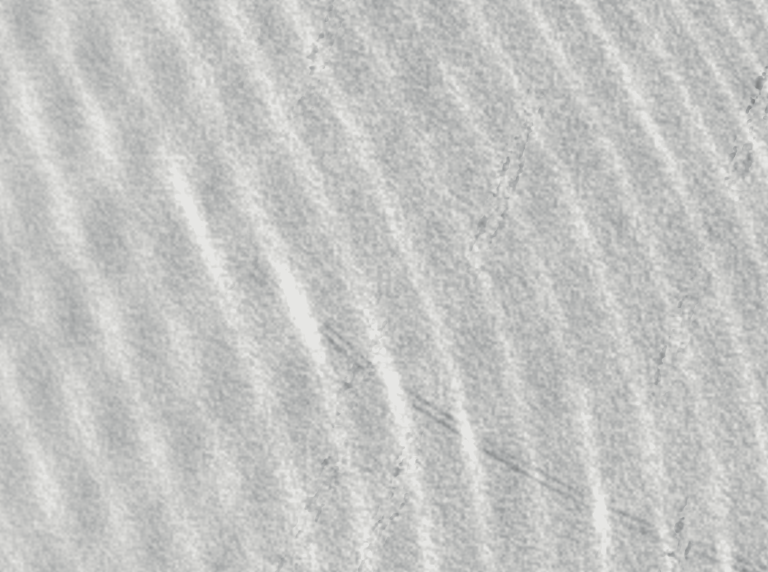
This texture is drawn by a Shadertoy shader. Its source:

```glsl
// Pale, snow-like ground seen from above: soft bright arcs sweep down to the
// right, fainter bands and rows of broken dark prints cross them, and a worn
// double track cuts diagonally. Layered value noise supplies the grain.

#define BASE_TONE 0.714
#define ARC_GAIN 0.100
#define BAND_GAIN 0.045
#define GRAIN_GAIN 0.15
#define RELIEF_GAIN 0.085
#define PRINT_DEPTH 0.15
#define TRACK_DEPTH 0.13
#define GLINT_GAIN 0.11
#define ARC_DENSITY 9.6
#define ROW_DENSITY 7.5
#define SHADE_TINT vec3(-0.006, 0.003, 0.005)
#define LIGHT_TINT vec3(0.003, 0.003, -0.007)

float hash(vec2 p) {
    vec3 q = fract(vec3(p.xyx) * 0.1031);
    q += dot(q, q.yzx + 33.33);
    return fract((q.x + q.y) * q.z);
}

float noise(vec2 p) {
    vec2 cell = floor(p), f = fract(p);
    f = f * f * (3.0 - 2.0 * f);
    return mix(mix(hash(cell), hash(cell + vec2(1, 0)), f.x),
               mix(hash(cell + vec2(0, 1)), hash(cell + vec2(1, 1)), f.x), f.y);
}

float fbm(vec2 p) {
    float sum = 0.0, weight = 0.5;
    for (int i = 0; i < 4; i++) {
        sum += weight * noise(p);
        p = mat2(1.6, 1.2, -1.2, 1.6) * p + 17.3;
        weight *= 0.5;
    }
    return sum / 0.9375;
}

float bump(float d, float width) {
    return exp(-d * d / (width * width));
}

// Bright arcs: straight at the left, bent and more closely set at the right.
float arcs(vec2 p, float rightness) {
    float lean = mix(0.36 * p.y, 0.62 * p.y - 0.27 * p.y * p.y, rightness);
    float s = p.x - lean + 0.012 * (fbm(p * 5.0) - 0.5);
    float crowd = max(s - 0.9, 0.0);
    float u = s * ARC_DENSITY + 6.0 * crowd * crowd + 0.66;
    float strength = 0.6 + 0.5 * hash(vec2(floor(u), 4.0));
    strength *= 0.6 + 0.8 * noise(vec2(floor(u) * 7.3, p.y * 5.0));
    return strength * bump(fract(u) - 0.5, mix(0.25, 0.16, rightness));
}

// Rows of prints: x is the dark broken core, y the pale edge beside it.
vec2 printRows(vec2 p) {
    float v = p.x + 0.36 * p.y + 0.014 * (noise(p * 6.0) - 0.5);
    float row = floor(v * ROW_DENSITY);
    float offset = (fract(v * ROW_DENSITY) - 0.5) / ROW_DENSITY;
    float presence = smoothstep(0.15, 0.7, hash(vec2(row, 9.0)));
    presence *= smoothstep(0.25, 0.65, p.x) * smoothstep(0.2, 0.7, noise(p * 5.0 + row * 3.1));
    float broken = smoothstep(0.48, 0.72, 0.6 * noise(vec2(v * 115.0, p.y * 62.0))
                                        + 0.4 * noise(p * 170.0));
    float rails = bump(offset + 0.014, 0.009) + 0.7 * bump(offset - 0.014, 0.009);
    return presence * vec2(rails * broken, bump(offset, 0.035) * (1.0 - broken));
}

// Signed distance to the diagonal track, measured across it.
float trackDistance(vec2 p) {
    float curve = 0.01 + 1.2 * p.x - 0.345 * p.x * p.x;
    float slope = 1.2 - 0.69 * p.x;
    float wobble = 0.008 * (noise(p * 9.0) - 0.5);
    return (p.y - curve) / sqrt(1.0 + slope * slope) + wobble;
}

void mainImage(out vec4 fragColor, in vec2 fragCoord) {
    vec2 p = fragCoord / iResolution.y;
    p.y = 1.0 - p.y;
    float rightness = smoothstep(0.1, 0.9, p.x);
    float crispness = mix(0.7, 1.1, smoothstep(0.0, 0.7, p.x));

    // Broad tone: arcs, soft crossing bands and cloudy patches
    float arc = arcs(p, rightness);
    float bandPhase = (p.x + 0.4 * p.y + 0.03 * fbm(p * 4.0)) * 6.8;
    float band = 0.5 + 0.5 * cos(6.2832 * bandPhase);
    float tone = BASE_TONE + ARC_GAIN * arc;
    tone += BAND_GAIN * mix(band, 0.55, 0.5 * rightness);
    tone += 0.07 * (fbm(p * 7.0) - 0.5) + 0.012 * (p.y - 0.5);

    // Fine grain, with a lit side and a shaded side
    float coarse = noise(p * 95.0 + 3.0);
    float fine = noise(p * 210.0 + 41.0);
    float relief = noise(p * 130.0) - noise(p * 130.0 + vec2(0.55, -0.5));
    tone += crispness * GRAIN_GAIN * (0.4 * coarse + 0.6 * fine - 0.5);
    tone += crispness * RELIEF_GAIN * relief;

    // Rows of dark prints
    vec2 prints = printRows(p);
    tone += 0.03 * prints.y - PRINT_DEPTH * prints.x;

    // Worn double track, clearer toward the right, with glints on the arcs
    float d = trackDistance(p);
    float ruts = bump(d - 0.008, 0.0045) + 0.8 * bump(d + 0.008, 0.0045);
    float wear = 0.12 + 0.88 * smoothstep(0.4, 0.65, p.x);
    wear *= 0.35 + 0.65 * smoothstep(0.25, 0.6, noise(p * 38.0));
    float glint = arc * arc * bump(d, 0.035);
    tone += GLINT_GAIN * glint - TRACK_DEPTH * ruts * wear * (1.0 - 0.6 * min(arc, 1.0));

    // Cool shade to faintly warm light
    tone = min(tone, 0.9);
    vec3 tint = mix(SHADE_TINT, LIGHT_TINT, smoothstep(0.62, 0.84, tone));
    fragColor = vec4(tone + tint, 1.0);
}
```
